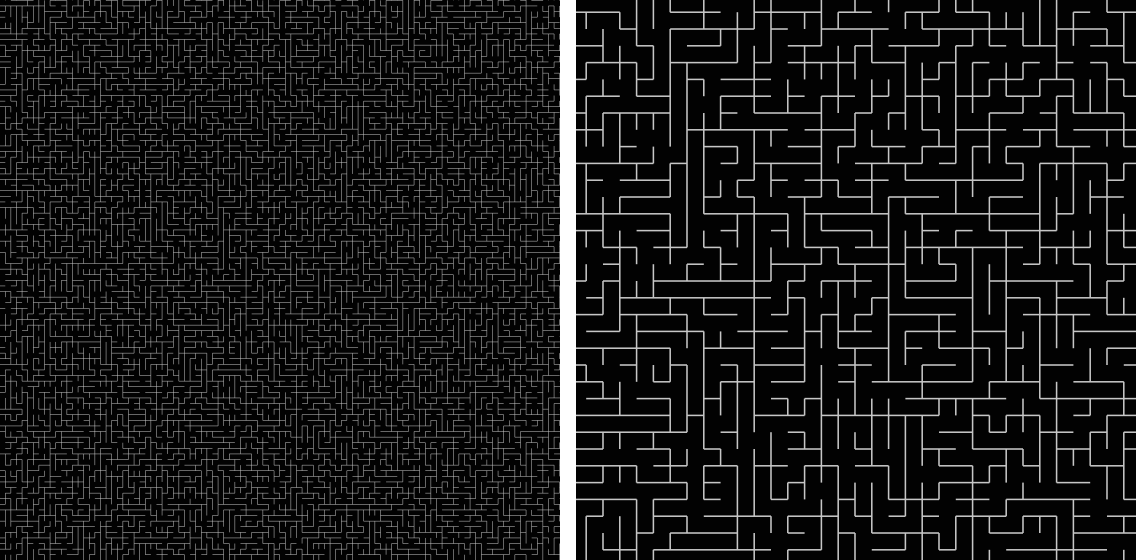
Left, the full canvas; right, a detail of the centre.
A Shadertoy shader for this pattern:

```glsl
const float CELLS = 100.0;        // maze cells across the canvas
const float WALL_WIDTH = 0.092;   // in cells
const float GRAIN = 0.4;          // tendency of nearby walls to run parallel
const vec3 FLOOR_COLOR = vec3(0.008);
const vec3 WALL_COLOR = vec3(0.775);

float hash(vec2 p) {
    return fract(sin(dot(p, vec2(127.1, 311.7))) * 43758.5453);
}

// Random cost of the grid edge leaving a node along +x or +y
float edgeCost(vec2 node, vec2 axis) {
    float lean = hash(floor(node / 3.0) + 71.0) - 0.5;
    return hash(node + axis.y * vec2(57.3, 191.7)) + GRAIN * lean * (axis.x - axis.y);
}

// Minimum spanning tree test in a window of 6 x 5 nodes, one bit per node:
// an edge is a wall unless cheaper edges already join its two ends.
bool isWall(vec2 node, vec2 axis) {
    vec2 side = axis.yx;
    float cost = edgeCost(node, axis);
    uint ahead = 0u, aside = 0u;
    for (int row = 0; row < 6; row++) {
        for (int col = 0; col < 5; col++) {
            vec2 n = node + float(row - 2) * axis + float(col - 2) * side;
            uint bit = 1u << uint(row * 5 + col);
            if (row < 5 && edgeCost(n, axis) < cost) ahead |= bit;
            if (col < 4 && edgeCost(n, side) < cost) aside |= bit;
        }
    }
    // Flood from the first end (bit 12) towards the second (bit 17)
    uint reached = 1u << 12u;
    for (int i = 0; i < 18; i++) {
        reached |= ((reached & ahead) << 5u) | ((reached >> 5u) & ahead)
                 | ((reached & aside) << 1u) | ((reached >> 1u) & aside);
    }
    return (reached & (1u << 17u)) == 0u;
}

// Share of a pixel-wide span around x that lies between lo and hi
float overlap(float x, float pixel, float lo, float hi) {
    float span = min(x + 0.5 * pixel, hi) - max(x - 0.5 * pixel, lo);
    return clamp(span / pixel, 0.0, 1.0);
}

// Coverage by the wall that may leave the node in direction dir
float arm(vec2 p, vec2 node, vec2 dir, float pixel) {
    vec2 d = p - node;
    float cover = overlap(dot(d, dir), pixel, 0.0, 1.0)
                * overlap(dot(d, dir.yx), pixel, -0.5 * WALL_WIDTH, 0.5 * WALL_WIDTH);
    if (cover <= 0.0) return 0.0;
    return isWall(node + min(dir, 0.0), abs(dir)) ? cover : 0.0;
}

void mainImage(out vec4 fragColor, in vec2 fragCoord) {
    float pixel = CELLS / min(iResolution.x, iResolution.y);
    vec2 p = fragCoord * pixel + 0.06;
    vec2 node = floor(p + 0.5);

    // Four arms around the nearest node
    float across = arm(p, node, vec2(1, 0), pixel) + arm(p, node, vec2(-1, 0), pixel);
    float upright = arm(p, node, vec2(0, 1), pixel) + arm(p, node, vec2(0, -1), pixel);
    float wall = 1.0 - (1.0 - across) * (1.0 - upright);

    fragColor = vec4(mix(FLOOR_COLOR, WALL_COLOR, wall), 1.0);
}
```
